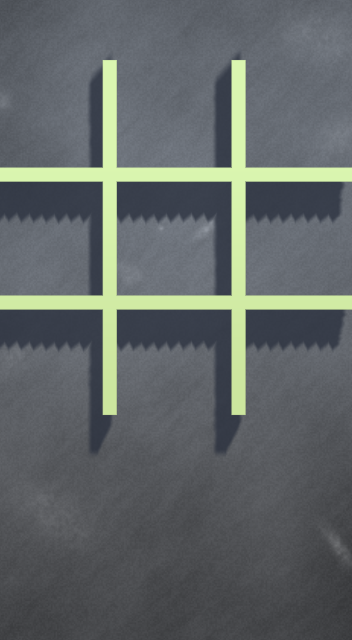
Give the GLSL for this background, as a WebGL 2 fragment shader.

```glsl
#version 300 es
precision highp float;
// A pale green grid of four bars casting ragged shadows on a dusty slate board.
uniform vec2 u_resolution;
out vec4 fragColor;

float hash(vec2 p) {
  vec3 q = fract(p.xyx * vec3(0.1031, 0.103, 0.0973));
  q += dot(q, q.yzx + 33.33);
  return fract((q.x + q.y) * q.z);
}

float noise(vec2 p) {
  vec2 i = floor(p), f = fract(p);
  f = f * f * (3.0 - 2.0 * f);
  return mix(mix(hash(i), hash(i + vec2(1, 0)), f.x),
             mix(hash(i + vec2(0, 1)), hash(i + vec2(1, 1)), f.x), f.y);
}

float fbm(vec2 p) {
  float sum = 0.0, gain = 0.5;
  for (int i = 0; i < 5; i++) {
    sum += gain * noise(p);
    p = mat2(1.6, 1.2, -1.2, 1.6) * p + 7.3;
    gain *= 0.5;
  }
  return sum;
}

float boxDistance(vec2 p, vec2 halfSize) {
  vec2 d = abs(p) - halfSize;
  return length(max(d, 0.0)) + min(max(d.x, d.y), 0.0);
}

// Soft tapered shadow to the left of an upright bar
float uprightShadow(vec2 p, float center, float reach) {
  float x = p.x - center + 0.002 * (noise(p * 90.0) - 0.5);
  float sides = smoothstep(-reach - 0.005, -reach + 0.005, x)
              * (1.0 - smoothstep(-0.001, 0.007, x));
  float foot = 0.290 + 2.0 * max(x + 0.02, 0.0);
  float head = 0.875 + 1.1 * (x + reach);
  return sides * smoothstep(foot - 0.007, foot + 0.009, p.y)
               * (1.0 - smoothstep(head - 0.012, head + 0.012, p.y));
}

// Saw-toothed shadow below a level bar
float levelShadow(vec2 p, float center) {
  float tooth = fract(p.x / 0.0195 + 0.3);
  float ragged = 0.011 * min(tooth * 1.5, (1.0 - tooth) * 3.0);
  float lower = center - 0.076 + ragged + 0.004 * (noise(p.xx * 45.0) - 0.5);
  float right = 0.535 + 0.12 * (p.y - center + 0.04) + 0.006 * (noise(p.yy * 120.0) - 0.5);
  return smoothstep(lower - 0.004, lower + 0.008, p.y)
       * (1.0 - smoothstep(center - 0.004, center + 0.004, p.y))
       * (1.0 - smoothstep(right - 0.005, right + 0.005, p.x));
}

// Rubbed chalk patch, stretched along an angle
float smudge(vec2 p, vec2 center, vec2 size, float angle) {
  vec2 d = p - center;
  float c = cos(angle), s = sin(angle);
  d = vec2(c * d.x + s * d.y, c * d.y - s * d.x) / size;
  return exp(-dot(d, d)) * (0.3 + 1.1 * noise(p * 170.0) * fbm(p * 45.0));
}

vec3 slate(vec2 p) {
  float light = mix(0.285, 0.405, smoothstep(0.02, 0.62, p.y));
  vec2 glow = (p - vec2(0.29, 0.62)) / vec2(0.32, 0.42);
  light += 0.035 * exp(-dot(glow, glow));
  light -= 0.045 * smoothstep(0.17, 0.0, p.x) * smoothstep(0.55, 0.95, p.y);
  light -= 0.035 * smoothstep(0.42, 0.56, p.x) * smoothstep(0.5, 0.1, p.y);
  light -= 0.03 * smoothstep(0.9, 1.0, p.y);
  light += 0.09 * (fbm(p * 7.0) - 0.48);
  light += 0.04 * (fbm(vec2(p.x + p.y, p.y - p.x) * vec2(18.0, 65.0)) - 0.48);
  light += 0.035 * (noise(p * 420.0) - 0.5);

  float chalk = 0.22 * smudge(p, vec2(0.528, 0.147), vec2(0.035, 0.010), -0.95);
  chalk += 0.20 * smudge(p, vec2(0.323, 0.643), vec2(0.018, 0.008), 0.7);
  chalk += 0.13 * smudge(p, vec2(0.202, 0.575), vec2(0.022, 0.014), -0.5);
  chalk += 0.12 * smudge(p, vec2(0.000, 0.845), vec2(0.018, 0.014), -0.8);
  chalk += 0.09 * smudge(p, vec2(0.495, 0.945), vec2(0.070, 0.035), -0.3);
  chalk += 0.09 * smudge(p, vec2(0.535, 0.785), vec2(0.040, 0.025), 0.6);
  chalk += 0.08 * smudge(p, vec2(0.090, 0.195), vec2(0.070, 0.035), -0.6);
  chalk += 0.08 * smudge(p, vec2(0.020, 0.440), vec2(0.040, 0.020), 0.8);
  chalk += 0.16 * smudge(p, vec2(0.252, 0.643), vec2(0.004), 0.0);
  vec3 tint = mix(vec3(0.98, 1.0, 1.04), vec3(0.95, 1.0, 1.075), smoothstep(0.1, 0.7, p.y));
  return light * tint + chalk;
}

void main() {
  vec2 p = gl_FragCoord.xy / u_resolution * vec2(0.5508, 1.0);
  vec3 color = slate(p);

  // Cast shadows keep a trace of the board texture
  float shade = max(uprightShadow(p, 0.1717, 0.0315), uprightShadow(p, 0.3733, 0.0370));
  shade = max(shade, max(levelShadow(p, 0.7272), levelShadow(p, 0.5273)));
  color = mix(color, vec3(0.125, 0.145, 0.19) + 0.19 * color, 0.92 * shade);

  // Bars of the grid
  float bars = 1.0;
  for (int i = 0; i < 2; i++) {
    float k = float(i);
    bars = min(bars, boxDistance(p - vec2(0.1717 + 0.2016 * k, 0.6289), vec2(0.0111, 0.2774)));
    bars = min(bars, boxDistance(p - vec2(0.2754, 0.5273 + 0.1999 * k), vec2(0.4, 0.0111)));
  }
  vec3 green = mix(vec3(0.80, 0.90, 0.62), vec3(0.855, 0.965, 0.69), smoothstep(0.36, 0.78, p.y));
  green *= 1.0 - 0.08 * smoothstep(-0.002, 0.0, bars);
  float edge = 0.6 / u_resolution.y;
  color = mix(color, green, 1.0 - smoothstep(-edge, edge, bars));
  fragColor = vec4(color, 1.0);
}
```
